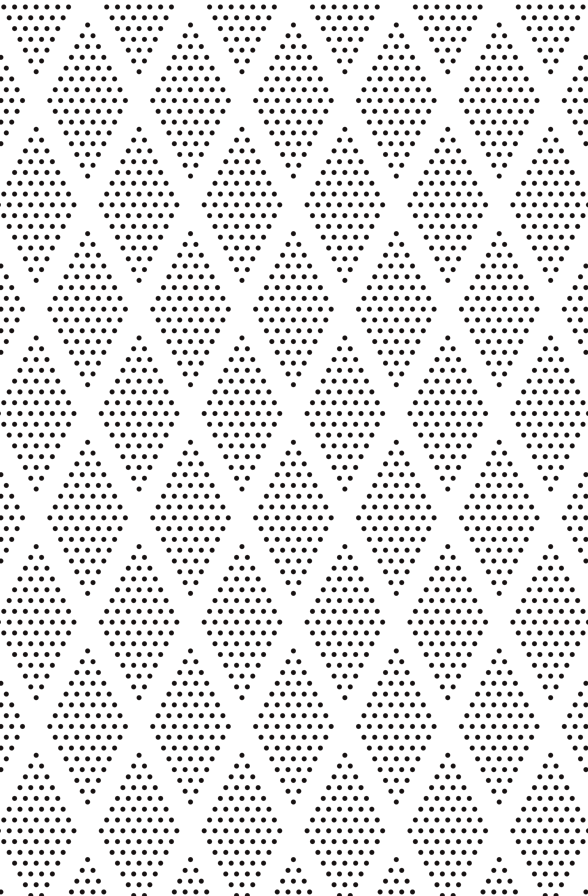
Write a Shadertoy shader that draws this pattern.

```glsl
// Staggered diamonds built from small black dots on white.
// Space is folded into one diamond cell, then the nearest dot of that
// diamond is found in closed form. One unit is the pitch between dots.

// Position relative to the centre of the enclosing diamond cell.
vec2 foldToDiamond(vec2 p, vec2 period) {
    vec2 q = p - period * round(p / period);
    vec2 a = abs(q) / period;
    // Corners of the rectangle belong to the half-shifted diamonds.
    if (a.x + a.y > 0.5) q -= 0.5 * period * vec2(q.x < 0.0 ? -1.0 : 1.0, q.y < 0.0 ? -1.0 : 1.0);
    return q;
}

// Centre of the nearest dot: rows of 1, 2, ... 8 ... 2, 1 dots.
vec2 nearestDot(vec2 q) {
    float row = clamp(round(q.y), -7.0, 7.0);
    float halfWidth = 0.5 * (7.0 - abs(row));
    float column = round(q.x - halfWidth) + halfWidth;
    return vec2(clamp(column, -halfWidth, halfWidth), row);
}

void mainImage(out vec4 fragColor, in vec2 fragCoord) {
    // The canvas is 83.03 dot pitches tall.
    float pixel = 83.03 / iResolution.y;
    vec2 p = fragCoord * pixel - vec2(27.19, 54.38);

    vec2 q = foldToDiamond(p, vec2(9.535, 19.335));
    float edge = length(q - nearestDot(q)) - 0.227;

    // Soft-edged ink over paper.
    float ink = 1.0 - smoothstep(-0.75 * pixel, 0.75 * pixel, edge);
    vec3 color = mix(vec3(1.0), vec3(0.09, 0.07, 0.07), ink);
    fragColor = vec4(color, 1.0);
}
```
